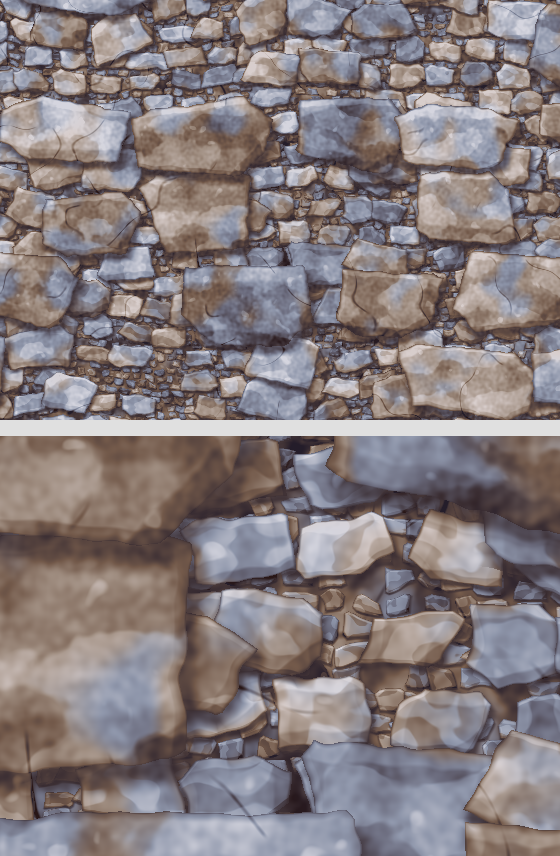
Top, the full canvas; bottom, a detail of the centre.
Reproduce this texture procedurally as a Shadertoy shader.

```glsl
// Draws a weathered wall of coursed, chiselled limestone blocks with rubble in the joints.

const vec3 SHADOW = vec3(0.23, 0.18, 0.20);
const vec3 SLATE  = vec3(0.41, 0.41, 0.48);
const vec3 BLUE   = vec3(0.56, 0.59, 0.67);
const vec3 PALE   = vec3(0.75, 0.76, 0.81);
const vec3 BROWN  = vec3(0.45, 0.35, 0.29);
const vec3 TAN    = vec3(0.63, 0.56, 0.51);
const vec3 PEACH  = vec3(0.78, 0.73, 0.71);

// Layers from the front blocks to the rubble; cells in canvas heights.
const int LAYERS = 4;
const vec2 CELL[LAYERS] = vec2[](vec2(0.300, 0.195), vec2(0.155, 0.110),
                                 vec2(0.088, 0.060), vec2(0.026, 0.018));
const float PRESENCE[LAYERS] = float[](0.42, 0.58, 0.86, 0.90);
const float TONE[LAYERS] = float[](0.70, 0.70, 0.70, 0.50);

const float RAGGED      = 0.007;
const float TILT        = 0.38;
const vec2  SHADOW_CAST = vec2(-0.05, 0.15);
const vec2  LIGHT_DIR   = vec2(-0.35, 0.80);
const mat2  EIGHTH_TURN = mat2(0.7071, 0.7071, -0.7071, 0.7071);

struct Stone {
    vec2 q, id;         // position within the stone, identity
    float depth, width; // distance from the rim, in stone and canvas units
    float lit, shade;   // bevel light, shade cast by stones in front
    float tone, stain;
};

vec4 hash4(vec2 p) {
    vec4 h = fract(p.xyxy * vec4(0.1031, 0.1030, 0.0973, 0.1099));
    h += dot(h, h.wzxy + 33.33);
    return fract((h.xxyz + h.yzzw) * h.zywx);
}

float corner(vec2 cell, vec2 f) { return dot(hash4(cell).xy * 2.4 - 1.2, f); }

float gradientNoise(vec2 p) {
    vec2 i = floor(p), f = p - i, o = vec2(1.0, 0.0);
    vec2 u = f * f * (3.0 - 2.0 * f);
    return mix(mix(corner(i, f), corner(i + o, f - o), u.x),
               mix(corner(i + o.yx, f - o.yx), corner(i + 1.0, f - 1.0), u.x), u.y);
}

float fbm(vec2 p, int octaves) {
    float sum = 0.0, amp = 1.0;
    for (int i = 0; i < octaves; i++) {
        sum += amp * gradientNoise(p);
        p = mat2(1.6, 1.2, -1.2, 1.6) * p + 11.7;
        amp *= 0.55;
    }
    return sum;
}

// Colour from tone, from deep shade to bleached highlight.
vec3 ramp(float tone, vec3 low, vec3 mid, vec3 high) {
    float t = tone * 3.0;
    vec3 c = mix(SHADOW, low, clamp(t, -0.4, 1.0));
    c = mix(c, mid, clamp(t - 1.0, 0.0, 1.0));
    return c + (high - mid) * clamp(t - 2.0, 0.0, 1.45);
}

// Cut polygon with bevelled sides; returns rim depth, shadow depth and light.
vec3 cutStone(vec2 q, vec2 id) {
    vec3 cut = vec3(9.0, 9.0, 0.0);
    vec2 axis = vec2(1.0, 0.0);
    for (int i = 0; i < 8; i++) {
        vec4 r = hash4(id + float(i + 3) * vec2(7.13, 3.71));
        vec2 n = axis + (r.x - 0.5) * 0.5 * vec2(-axis.y, axis.x);
        float reach = i % 2 == 0 ? mix(0.8, 1.0, r.y) : mix(0.9, 1.35, r.y);
        float gap = reach - dot(q, n);
        cut.x = min(cut.x, gap);
        cut.y = min(cut.y, gap - dot(SHADOW_CAST, n));
        cut.z += dot(n, LIGHT_DIR) * smoothstep(0.0, 0.25, 1.0 - gap / mix(0.08, 0.45, r.z));
        axis = EIGHTH_TURN * axis;
    }
    return cut;
}

// Front stone at p, searched from the largest layer to the smallest.
Stone findStone(vec2 p) {
    Stone s = Stone(vec2(0.0), vec2(0.0), 1.0, 1.0, 0.0, 1.0, 0.26, 0.3);
    for (int layer = 0; layer < LAYERS; layer++) {
        vec2 cell = CELL[layer], g = p / cell;
        for (int k = 0; k < 4; k++) {
            // Staggered rows; upper stones overhang the lower ones.
            float row = floor(g.y + 0.5) - float(k / 2);
            float shift = hash4(vec2(row, float(layer) + 1.0)).x;
            float col = floor(g.x + shift + 0.5) - float(k % 2);
            vec2 id = vec2(col, row) + float(layer + 1) * 31.0;
            vec4 a = hash4(id);
            if (a.x > PRESENCE[layer]) continue;
            vec4 b = hash4(id + 17.3);
            vec2 centre = vec2(col - shift, row) + 0.5 + (a.yz - 0.5) * vec2(0.3, 0.22);
            vec2 halfSize = 0.5 * cell * mix(vec2(0.76), vec2(1.18, 1.12), vec2(a.w, b.x));
            float tilt = (b.y - 0.5) * TILT;
            vec2 q = mat2(1.0, -tilt, tilt, 1.0) * (p - centre * cell) / halfSize;
            if (max(abs(q.x), abs(q.y)) > 1.3) continue;
            vec3 cut = cutStone(q, id);
            if (cut.x > 0.0)
                return Stone(q, id, cut.x, cut.x * halfSize.y, cut.z, s.shade,
                             TONE[layer] + 0.40 * (b.z - 0.5), 0.8 * (b.w - 0.58));
            s.shade *= 1.0 - 0.8 * smoothstep(-0.14, 0.08, cut.y);
        }
    }
    return s;
}

void mainImage(out vec4 fragColor, in vec2 fragCoord) {
    vec2 uv = fragCoord / iResolution.y;

    // Sagging beds and ragged outlines.
    vec2 p = uv + vec2(0.0, 0.045 * gradientNoise(uv * vec2(2.2, 1.5)));
    p += RAGGED * vec2(fbm(uv * 26.0, 2), fbm(uv * 26.0 + 51.0, 2));
    Stone s = findStone(p);

    // Broken facets and blotches, darkening into the joints.
    float grain = fbm(uv * 26.0 + 7.0, 3);
    float blotch = fbm(p * 7.0 + s.id * 3.7, 3);
    float chip = smoothstep(-0.05, 0.05, gradientNoise(s.q * 1.4 + s.id * 7.3) + 0.18 * grain) - 0.5;
    float tone = s.tone + 0.24 * s.lit + 0.32 * blotch + 0.20 * grain + 0.20 * chip;
    tone *= mix(0.6, 1.0, smoothstep(0.0, 0.07, s.depth));
    tone *= s.shade * mix(0.5, 1.0, smoothstep(0.0, 1.6 / iResolution.y, s.width));

    // Rusty stains along the rims.
    float stain = s.stain + fbm(p * 9.0 - s.id * 5.1, 2) - 0.16 * s.q.y - 0.12 * chip
                + 0.15 * (1.0 - smoothstep(0.0, 0.3, s.depth));
    float warmth = smoothstep(-0.22, 0.25, stain);

    // Hairline cracks, bleached flecks and fine grit.
    float crack = 1.0 - smoothstep(0.0, 0.022, abs(fbm(uv * 6.0 + 23.0, 2)));
    crack *= smoothstep(0.02, 0.2, blotch);
    float fleck = smoothstep(0.42, 0.60, fbm(uv * 34.0 + 9.0, 2));
    tone += 0.22 * fleck - 0.35 * crack + 0.16 * gradientNoise(uv * 110.0);

    vec3 cool = ramp(tone, SLATE, BLUE, PALE);
    vec3 warm = ramp(tone, BROWN, TAN, PEACH);
    fragColor = vec4(mix(cool, warm, warmth), 1.0);
}
```
